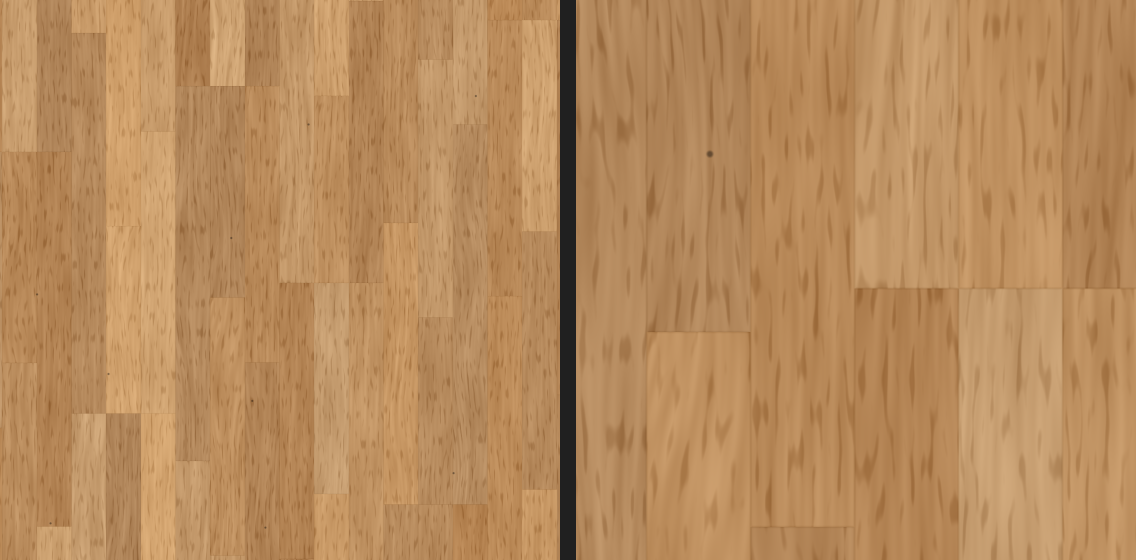
Left, the full canvas; right, a detail of the centre.
A three.js fragment shader for this texture:

```glsl
// Oak parquet floor: vertical three-strip boards with staggered joints and fine grain.
varying vec2 vUv;

// Layout, in canvas units
const float STRIP_WIDTH = 0.0619;
const float LEFT_EDGE = 0.004;
const float BOARD_LENGTH = 1.172;
const vec3 BOARD_ENDS_LEFT = vec3(0.271, 0.738, 0.154);
const vec3 BOARD_ENDS_RIGHT = vec3(0.505, 0.901, 0.036);
const float LONG_JOINT = 0.669;
const float MIDDLE_JOINT = 0.493;
const vec2 PAIRED_JOINTS = vec2(0.377, 0.838);
const float SEAM_WIDTH = 0.0012;
const float SEAM_DARKNESS = 0.045;

// Wood
const vec3 DARK_OAK = vec3(0.685, 0.500, 0.318);
const vec3 LIGHT_OAK = vec3(0.825, 0.655, 0.460);
const vec3 GRAIN_TINT = vec3(0.92, 1.0, 1.0);
const float RING_DENSITY = 115.0;
const float RING_CONTRAST = 0.045;
const float FIBRE_CONTRAST = 0.035;
const float PORE_CONTRAST = 0.085;
const float MOTTLE_CONTRAST = 0.035;
const float PINHOLE_GRID = 8.0;
const float PINHOLE_CHANCE = 0.12;
const float PINHOLE_RADIUS = 0.0028;

float hash(vec2 p) {
  vec3 q = fract(vec3(p.xyx) * 0.1031);
  q += dot(q, q.yzx + 33.33);
  return fract((q.x + q.y) * q.z);
}

float cornerSlope(vec2 cell, vec2 offset) {
  float angle = 6.28318 * hash(cell);
  return dot(vec2(cos(angle), sin(angle)), offset);
}

// Gradient noise, roughly -1 to 1
float noise(vec2 p) {
  vec2 i = floor(p);
  vec2 f = p - i;
  vec2 w = f * f * f * (f * (f * 6.0 - 15.0) + 10.0);
  vec2 e = vec2(1.0, 0.0);
  float low = mix(cornerSlope(i, f), cornerSlope(i + e.xy, f - e.xy), w.x);
  float high = mix(cornerSlope(i + e.yx, f - e.yx), cornerSlope(i + 1.0, f - 1.0), w.x);
  return 1.4 * mix(low, high, w.y);
}

// End position of a board, measured down from the top
float boardEnd(float board) {
  vec3 slots = vec3(0.0, 1.0, 2.0);
  return dot(BOARD_ENDS_LEFT, 1.0 - step(0.5, abs(slots - board)))
       + dot(BOARD_ENDS_RIGHT, 1.0 - step(0.5, abs(slots + 3.0 - board)));
}

// Strip column, plank number along it, distance to the nearest seam
vec3 plankAt(vec2 uv) {
  float across = (uv.x - LEFT_EDGE) / STRIP_WIDTH;
  float column = floor(across);
  float board = floor((column + 1.0) / 3.0);
  float strip = mod(column + 1.0, 3.0);
  bool turned = board < 0.5 || mod(board, 2.0) > 0.5;
  if (turned) strip = 2.0 - strip;

  vec2 joints = PAIRED_JOINTS;
  if (strip < 0.5) joints = vec2(LONG_JOINT, BOARD_LENGTH);
  else if (strip > 1.5) joints = vec2(MIDDLE_JOINT, BOARD_LENGTH);

  float along = 1.0 - uv.y - boardEnd(board);
  float lap = floor(along / BOARD_LENGTH);
  along -= lap * BOARD_LENGTH;
  float plank = 3.0 * lap + step(joints.x, along) + step(joints.y, along);

  float side = (0.5 - abs(across - column - 0.5)) * STRIP_WIDTH;
  vec2 gaps = abs(along - joints);
  float end = min(min(along, BOARD_LENGTH - along), min(gaps.x, gaps.y));
  return vec3(column, plank, min(side, end));
}

// Growth rings, fibres, pores and soft mottling; positive is lighter
float grain(vec2 uv, vec2 id) {
  float figure = hash(id + 41.7);
  vec2 p = uv + 9.0 * vec2(hash(id + 13.1), hash(id + 27.9));
  p.x += (hash(id + 63.3) - 0.5) * 0.05 * uv.y;
  float warp = noise(p * vec2(15.0, 4.0));
  float bend = mix(1.0, 5.0, figure * figure);
  float rings = noise(vec2(p.x * RING_DENSITY + warp * bend, p.y * 5.0));
  vec2 q = p + vec2(warp * bend * 0.004, 0.0);
  float fibres = noise(q * vec2(230.0, 14.0));
  float pores = smoothstep(0.18, 0.65, noise(q * vec2(250.0, 38.0) + 71.0));
  float mottle = noise(p * vec2(28.0, 9.0) + 17.0);
  return rings * RING_CONTRAST * (0.6 + 0.7 * figure) + fibres * FIBRE_CONTRAST
       - pores * PORE_CONTRAST + mottle * MOTTLE_CONTRAST;
}

// Sparse dark pinholes, one at most in each cell
float pinholes(vec2 uv) {
  vec2 cell = floor(uv * PINHOLE_GRID);
  vec2 spot = 0.2 + 0.6 * vec2(hash(cell + 5.3), hash(cell + 8.9));
  float gap = length(uv - (cell + spot) / PINHOLE_GRID);
  return step(hash(cell + 91.0), PINHOLE_CHANCE) * (1.0 - smoothstep(0.3, 1.0, gap / PINHOLE_RADIUS));
}

vec3 floorColor(vec2 uv) {
  vec3 plank = plankAt(uv);
  vec2 id = plank.xy * vec2(7.0, 11.0) + 150.0;
  vec3 color = mix(DARK_OAK, LIGHT_OAK, hash(id));
  color += (hash(id + 3.7) - 0.5) * vec3(0.03, 0.0, -0.03);
  color += grain(uv, id) * GRAIN_TINT;
  color -= SEAM_DARKNESS * (1.0 - smoothstep(0.0, SEAM_WIDTH, plank.z));
  return color * (1.0 - 0.4 * pinholes(uv));
}

void main() {
  // Four samples per pixel smooth the seams and the grain
  vec2 quarter = 0.25 * fwidth(vUv);
  vec3 color = floorColor(vUv + quarter) + floorColor(vUv - quarter);
  quarter.x = -quarter.x;
  color += floorColor(vUv + quarter) + floorColor(vUv - quarter);
  gl_FragColor = vec4(color * 0.25, 1.0);
}
```
